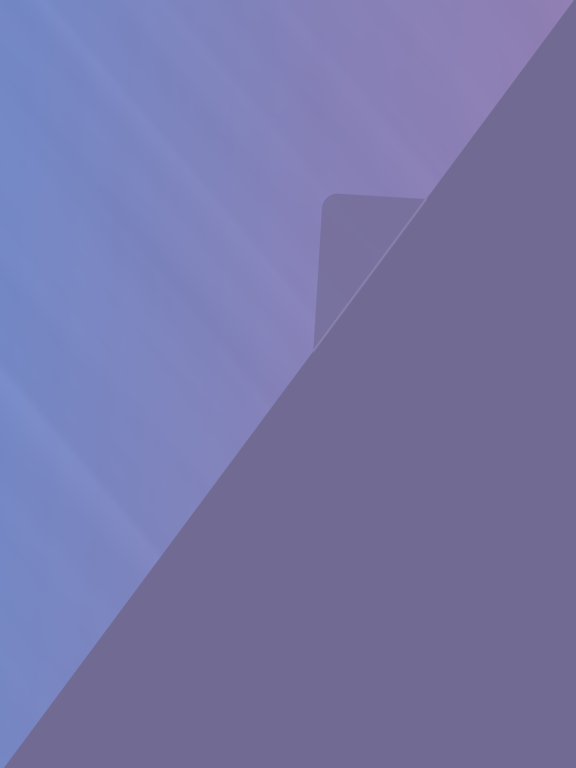
This background is drawn by a Shadertoy shader. Its source:

```glsl
#define PANEL_COLOR vec3(0.445, 0.418, 0.577)
#define SKY_LEFT vec3(0.455, 0.532, 0.772)
#define SKY_MIDDLE vec3(0.522, 0.508, 0.722)
#define SKY_RIGHT vec3(0.570, 0.496, 0.698)
#define CARD_CORNER vec2(0.4205, 0.7490)
#define CARD_TILT 0.061
#define CARD_RADIUS 0.020
#define CARD_OPACITY 0.70
#define STREAK_NORMAL vec2(0.764, 0.645)
#define STREAK_SPACING 0.118
#define STREAK_GAIN 0.014
#define GRAIN_GAIN 0.016

vec2 randomGradient(vec2 cell) {
    vec3 h = fract(cell.xyx * vec3(0.1031, 0.1030, 0.0973));
    h += dot(h, h.yzx + 33.33);
    return 2.0 * fract((h.xx + h.yz) * h.zy) - 1.0;
}

float gradientNoise(vec2 p) {
    vec2 cell = floor(p);
    vec2 f = p - cell;
    vec2 u = f * f * f * (f * (f * 6.0 - 15.0) + 10.0);
    vec2 e = vec2(1.0, 0.0);
    float a = dot(randomGradient(cell), f);
    float b = dot(randomGradient(cell + e.xy), f - e.xy);
    float c = dot(randomGradient(cell + e.yx), f - e.yx);
    float d = dot(randomGradient(cell + e.xx), f - e.xx);
    return mix(mix(a, b, u.x), mix(c, d, u.x), u.y);
}

vec3 skyColor(vec2 p) {
    float t = clamp(p.x / 0.75 - 0.1 * (p.y - 0.5), 0.0, 1.0);
    return t < 0.5 ? mix(SKY_LEFT, SKY_MIDDLE, 2.0 * t)
                   : mix(SKY_MIDDLE, SKY_RIGHT, 2.0 * t - 1.0);
}

// Slanted light: soft bands plus evenly spaced bright streaks
float slantedLight(vec2 p) {
    float across = dot(p, STREAK_NORMAL);
    float along = dot(p, vec2(STREAK_NORMAL.y, -STREAK_NORMAL.x));
    float light = GRAIN_GAIN * gradientNoise(vec2(across * 16.0, along * 1.3));
    light += 0.5 * GRAIN_GAIN * gradientNoise(vec2(across * 42.0, along * 2.0) + 17.0);
    for (int i = 0; i < 6; i++) {
        float offset = across - 0.333 - STREAK_SPACING * float(i);
        float width = offset > 0.0 ? 0.006 : 0.020;
        float strength = 0.6 + 0.4 * cos(2.1 * float(i - 3));
        light += STREAK_GAIN * strength * exp(-offset * offset / (width * width));
    }
    return light;
}

// Distance to a tilted card known by its upper left corner
float cardDistance(vec2 p) {
    float c = cos(CARD_TILT), s = sin(CARD_TILT);
    vec2 q = p - CARD_CORNER;
    vec2 inward = vec2(dot(q, vec2(c, -s)), dot(q, vec2(-s, -c)));
    vec2 d = CARD_RADIUS - inward;
    return length(max(d, 0.0)) + min(max(d.x, d.y), 0.0) - CARD_RADIUS;
}

// Distance to the diagonal, positive on its lower right side
float diagonalDistance(vec2 p) {
    vec2 a = vec2(0.005, 0.0);
    vec2 direction = normalize(vec2(0.7475, 1.0) - a);
    return dot(p - a, vec2(direction.y, -direction.x));
}

void mainImage(out vec4 fragColor, in vec2 fragCoord) {
    vec2 p = fragCoord / iResolution.xy * vec2(0.75, 1.0);
    float edge = 0.75 / iResolution.y;

    // Lit gradient
    vec3 color = skyColor(p) + slantedLight(p);

    // Translucent card
    float card = 1.0 - smoothstep(-edge, edge, cardDistance(p));
    color = mix(color, PANEL_COLOR, CARD_OPACITY * card);

    // Solid panel with a thin highlight where it crosses the card
    float diagonal = diagonalDistance(p);
    color = mix(color, PANEL_COLOR, smoothstep(-edge, edge, diagonal));
    float rim = 1.0 - smoothstep(0.0004, 0.0004 + 2.0 * edge, abs(diagonal));
    color += 0.07 * rim * card;

    fragColor = vec4(color, 1.0);
}
```
